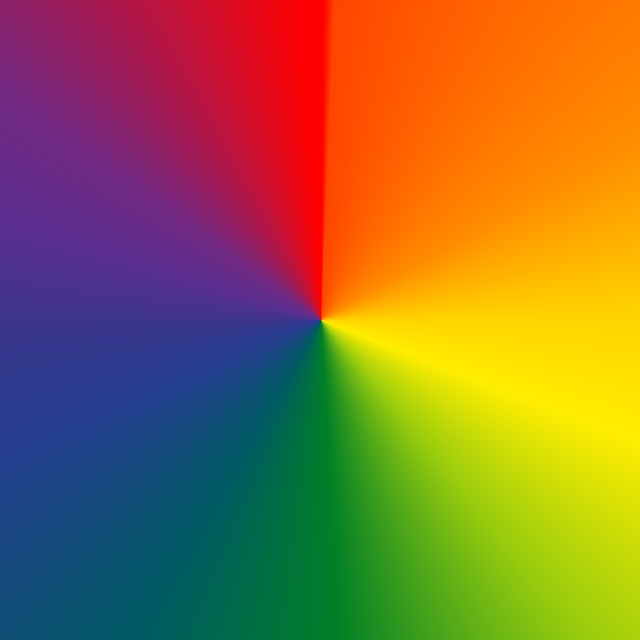
Give the GLSL for this background, as a Shadertoy shader.

```glsl
// Draws a rainbow colour wheel: a conic gradient sweeping clockwise from the top.

const vec2 CENTER = vec2(0.502, 0.4995);  // hub, in canvas units
const int SAMPLES = 3;                    // antialiasing grid per axis
const int STOPS = 13;

// Clockwise angle of each stop, in degrees from straight up
const float STOP_ANGLE[STOPS] = float[STOPS](
    0.4, 2.4, 60.0, 90.0, 111.0, 140.0, 177.0,
    210.0, 245.0, 262.0, 288.0, 306.0, 357.0);

const vec3 STOP_COLOR[STOPS] = vec3[STOPS](
    vec3(1.00, 0.00, 0.00),   // red
    vec3(1.00, 0.27, 0.00),   // orange red
    vec3(1.00, 0.55, 0.00),   // orange
    vec3(1.00, 0.835, 0.00),  // gold
    vec3(1.00, 0.93, 0.00),   // yellow
    vec3(0.60, 0.80, 0.05),   // lime
    vec3(0.00, 0.50, 0.15),   // green
    vec3(0.00, 0.355, 0.39),  // teal
    vec3(0.14, 0.25, 0.56),   // blue
    vec3(0.19, 0.22, 0.55),   // indigo
    vec3(0.36, 0.18, 0.565),  // violet
    vec3(0.45, 0.16, 0.51),   // purple
    vec3(1.00, 0.00, 0.00));  // red again

// Clockwise angle from straight up, 0 to 360
float clockwiseAngle(vec2 offset) {
    return mod(degrees(atan(offset.x, offset.y)), 360.0);
}

// Piecewise linear blend through the stops
vec3 wheelColor(float angle) {
    vec3 color = STOP_COLOR[0];
    for (int i = 1; i < STOPS; i++) {
        float span = STOP_ANGLE[i] - STOP_ANGLE[i - 1];
        float t = clamp((angle - STOP_ANGLE[i - 1]) / span, 0.0, 1.0);
        color = mix(color, STOP_COLOR[i], t);
    }
    return color;
}

void mainImage(out vec4 fragColor, in vec2 fragCoord) {
    // Supersample so the seam and the hub stay smooth
    vec3 sum = vec3(0.0);
    for (int y = 0; y < SAMPLES; y++) {
        for (int x = 0; x < SAMPLES; x++) {
            vec2 jitter = (vec2(x, y) + 0.5) / float(SAMPLES) - 0.5;
            vec2 offset = fragCoord + jitter - CENTER * iResolution.xy;
            sum += wheelColor(clockwiseAngle(offset / iResolution.xy));
        }
    }
    fragColor = vec4(sum / float(SAMPLES * SAMPLES), 1.0);
}
```
